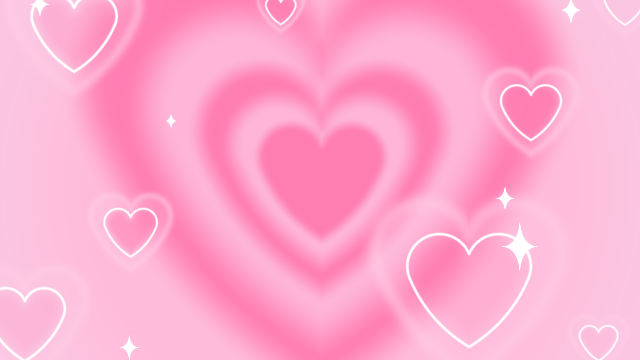
Reproduce this background procedurally as a Shadertoy shader.

```glsl
// Soft nested pink hearts with outlined hearts and white sparkles.

#define CORE_WIDTH 0.350
#define RING_GROWTH 1.94
#define RING_INNER 0.74
#define EDGE_SOFTNESS 0.055
#define HALO_SCALE 1.52
#define STROKE 0.0031
#define ROSE vec3(1.00, 0.495, 0.70)
#define BLUSH vec3(0.995, 0.71, 0.845)
#define PALE vec3(0.985, 0.775, 0.885)
#define HALO_TINT vec3(1.00, 0.80, 0.90)

const vec2 CENTER = vec2(0.8935, 0.486);

// Outlined hearts: position, width, fill strength
const vec4 HEARTS[8] = vec4[8](
    vec4(0.206, 0.903, 0.236, 0.30), vec4(0.780, 0.968, 0.083, 0.50),
    vec4(1.736, 0.981, 0.116, 0.00), vec4(1.475, 0.683, 0.167, 0.85),
    vec4(0.363, 0.350, 0.146, 0.55), vec4(0.069, 0.093, 0.222, 0.20),
    vec4(1.303, 0.185, 0.343, 0.20), vec4(1.663, 0.044, 0.106, 0.10));

// Sparkles: position, half height
const vec3 SPARKLES[6] = vec3[6](
    vec3(0.111, 0.988, 0.048), vec3(1.586, 0.972, 0.052),
    vec3(0.475, 0.664, 0.030), vec3(1.403, 0.449, 0.046),
    vec3(1.444, 0.315, 0.086), vec3(0.359, 0.035, 0.046));

// Signed distance to a heart of width 1: round lobes joined to wide side arcs
float heartDistance(vec2 p) {
    p = vec2(abs(p.x), p.y - 0.22);
    vec2 q = p - vec2(0.24, 0.0);
    if (12.0 * q.y + 5.0 * q.x > 0.0) return length(q) - 0.26;
    float side = length(p - vec2(-0.5945, 0.3477)) - 1.164;
    return max(side, -length(p - vec2(0.0, 0.1)));
}

float softHeart(vec2 p, float softness) {
    return smoothstep(softness, -softness, heartDistance(p));
}

// Pale backdrop and concentric glowing hearts, largest first
vec3 nestedHearts(vec2 uv) {
    vec2 p = uv - CENTER;
    vec3 color = mix(vec3(1.0, 0.735, 0.855), PALE, smoothstep(0.62, 0.95, length(p)));
    for (int i = 2; i >= 0; i--) {
        float width = CORE_WIDTH * pow(RING_GROWTH, float(i));
        vec2 q = p / width;
        color = mix(color, ROSE, softHeart(q, EDGE_SOFTNESS));
        if (i > 0) {
            float inner = softHeart(q / RING_INNER, EDGE_SOFTNESS * 1.35);
            color = mix(color, BLUSH, inner);
        }
    }
    return color;
}

// Halo, tinted inside and white stroke of one outlined heart
vec3 outlinedHeart(vec3 color, vec2 uv, vec4 heart, float pixel) {
    vec2 p = (uv - heart.xy) / heart.z;
    float d = heartDistance(p);
    float ring = heartDistance(p / HALO_SCALE) * HALO_SCALE;
    float halo = 0.55 * exp(-pow(ring / 0.07, 2.0));
    halo += 0.22 * smoothstep(0.03, -0.15, ring) * smoothstep(-0.12, 0.08, d);
    color = mix(color, HALO_TINT, halo);
    color = mix(color, ROSE, heart.w * smoothstep(0.03, -0.17, d));
    float stroke = abs(d) * heart.z - STROKE * mix(0.75, 1.2, smoothstep(0.08, 0.25, heart.z));
    return mix(color, vec3(1.0), smoothstep(pixel, -pixel, stroke));
}

// Four-pointed star with concave sides, plus a faint glow
float sparkle(vec2 p, float size, float pixel) {
    vec2 q = abs(p) / (size * vec2(0.64, 1.0));
    float edge = sqrt(q.x) + sqrt(q.y) - 1.0;
    float blur = 1.3 * pixel / size;
    return max(smoothstep(blur, -blur, edge), 0.3 * exp(-7.0 * dot(q, q)));
}

void mainImage(out vec4 fragColor, in vec2 fragCoord) {
    float pixel = 1.0 / iResolution.y;
    vec2 uv = fragCoord * pixel;
    vec3 color = nestedHearts(uv);

    for (int i = 0; i < 8; i++) {
        color = outlinedHeart(color, uv, HEARTS[i], pixel);
    }
    for (int i = 0; i < 6; i++) {
        vec3 star = SPARKLES[i];
        color = mix(color, vec3(1.0), sparkle(uv - star.xy, star.z, pixel));
    }
    fragColor = vec4(color, 1.0);
}
```
